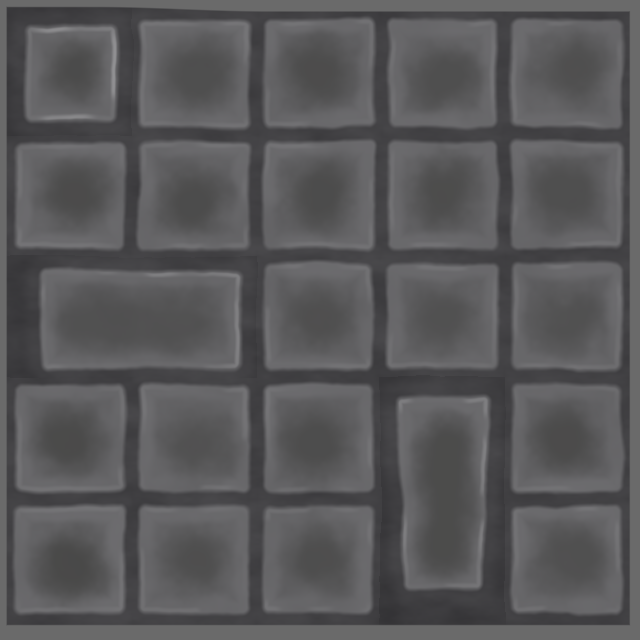
A Shadertoy shader for this texture:

```glsl
// Worn grey stone paving: a 5 by 5 grid with one wide and one tall slab, in a plain border.
#define GRID 5.0
#define ORIGIN vec2(0.013, 0.030)
#define PITCH vec2(0.194, 0.190)
#define GAP 0.0115
#define WOBBLE 0.011
#define CORNER 0.010
#define BORDER_COLOR vec3(0.415)
#define GROUT_COLOR vec3(0.255, 0.252, 0.262)
#define STONE_COLOR vec3(0.378, 0.376, 0.384)
#define RIM_COLOR vec3(0.430, 0.428, 0.438)
#define HOLLOW_COLOR vec3(0.298, 0.297, 0.296)

float hash(vec2 p) {
    vec3 q = fract(vec3(p.xyx) * 0.1031);
    q += dot(q, q.yzx + 33.33);
    return fract((q.x + q.y) * q.z);
}

float noise(vec2 p) {
    vec2 i = floor(p), f = fract(p);
    f = f * f * (3.0 - 2.0 * f);
    return mix(mix(hash(i), hash(i + vec2(1, 0)), f.x),
               mix(hash(i + vec2(0, 1)), hash(i + vec2(1, 1)), f.x), f.y);
}

float fbm(vec2 p) {
    float sum = 0.0, amp = 0.533;
    for (int i = 0; i < 4; i++) {
        sum += amp * noise(p);
        p = p * 2.03 + 17.7;
        amp *= 0.5;
    }
    return sum;
}

float roundedBox(vec2 p, vec2 halfSize, float radius) {
    vec2 q = abs(p) - halfSize + radius;
    return length(max(q, 0.0)) + min(max(q.x, q.y), 0.0) - radius;
}

vec3 paving(vec2 uv) {
    // Hand-cut edges
    vec2 p = uv + WOBBLE * (vec2(fbm(uv * 14.0), fbm(uv * 14.0 + 51.0)) - 0.5);
    vec2 cell = clamp(floor((p - ORIGIN) / PITCH), 0.0, GRID - 1.0);
    vec2 lo = cell, hi = cell + 1.0;
    vec4 inset = vec4(GAP);   // left, bottom, right, top
    float chipped = 0.0;

    // Merged slabs and the chipped corner stone
    bool tall = cell.x == 3.0 && cell.y < 2.0;
    if (cell.y == 2.0 && cell.x < 2.0) {
        lo.x = 0.0; hi.x = 2.0;
        inset = vec4(0.052, 0.014, 0.024, 0.022);
        chipped = 0.5;
    } else if (tall) {
        lo.y = 0.0; hi.y = 2.0;
        inset = vec4(0.025, 0.050, 0.024, 0.030);
        chipped = 0.4;
    } else if (cell == vec2(0.0, GRID - 1.0)) {
        inset = vec4(0.027, 0.021, 0.024, 0.019);
        chipped = 1.0;
    }
    vec2 a = ORIGIN + lo * PITCH + inset.xy;
    vec2 b = ORIGIN + hi * PITCH - inset.zw;
    vec2 halfSize = 0.5 * (b - a);
    vec2 local = p - 0.5 * (a + b);
    if (tall) local.x /= 0.92 + 0.5 * local.y;   // narrows toward the foot
    float seed = hash(lo + 7.3);
    float depth = -roundedBox(local, halfSize, CORNER);

    // Brushed stone body with a darker worn hollow
    float blotch = fbm(uv * 22.0 + seed * 40.0);
    vec3 stone = STONE_COLOR + 0.045 * (blotch - 0.5) + 0.014 * (seed - 0.5);
    float rimWidth = 0.024 + 0.012 * (noise(uv * 30.0) - 0.5);
    float rim = 1.0 - smoothstep(rimWidth - 0.010, rimWidth + 0.008, depth);
    stone = mix(stone, RIM_COLOR, rim * (0.30 + 0.55 * noise(uv * 17.0 + 9.0)));

    vec2 drift = 0.018 * (vec2(seed, hash(lo + 2.9)) - 0.5);
    float shortSide = min(halfSize.x, halfSize.y);
    vec2 spine = max(abs(local - drift) - halfSize + shortSide, 0.0);
    float reach = length(spine) / shortSide + 0.35 * (blotch - 0.5);
    float hollow = 1.0 - smoothstep(0.18, 0.92, reach);
    stone = mix(stone, HOLLOW_COLOR, hollow * (0.72 + 0.45 * hash(lo + 4.1)));

    // Thin broken highlight along the edge
    float glint = smoothstep(0.001, 0.005, depth) * (1.0 - smoothstep(0.006, 0.012, depth));
    float broken = smoothstep(0.35, 0.75, noise(uv * 24.0 + 31.0));
    stone += glint * (0.035 * broken + 0.085 * chipped * (0.3 + broken));

    // Streaked grout, darkest in the wide gaps
    float streak = fbm(uv * vec2(18.0, 34.0) + 5.0);
    vec3 grout = GROUT_COLOR + 0.075 * (streak - 0.45);
    grout -= 0.03 * smoothstep(0.010, 0.035, -depth);
    return mix(grout, stone, smoothstep(-0.005, 0.004, depth));
}

void mainImage(out vec4 fragColor, in vec2 fragCoord) {
    vec2 uv = fragCoord / iResolution.xy;
    float pixel = 1.0 / iResolution.y;

    // Panel with a slightly lifted top left edge
    vec2 panelLo = vec2(0.0105, 0.0234);
    vec2 panelHi = vec2(0.984, 0.982 + 0.007 * (1.0 - smoothstep(0.15, 0.42, uv.x)));
    vec2 inside = min(uv - panelLo, panelHi - uv);
    float mask = smoothstep(-pixel, pixel, min(inside.x, inside.y));

    fragColor = vec4(mix(BORDER_COLOR, paving(uv), mask), 1.0);
}
```
